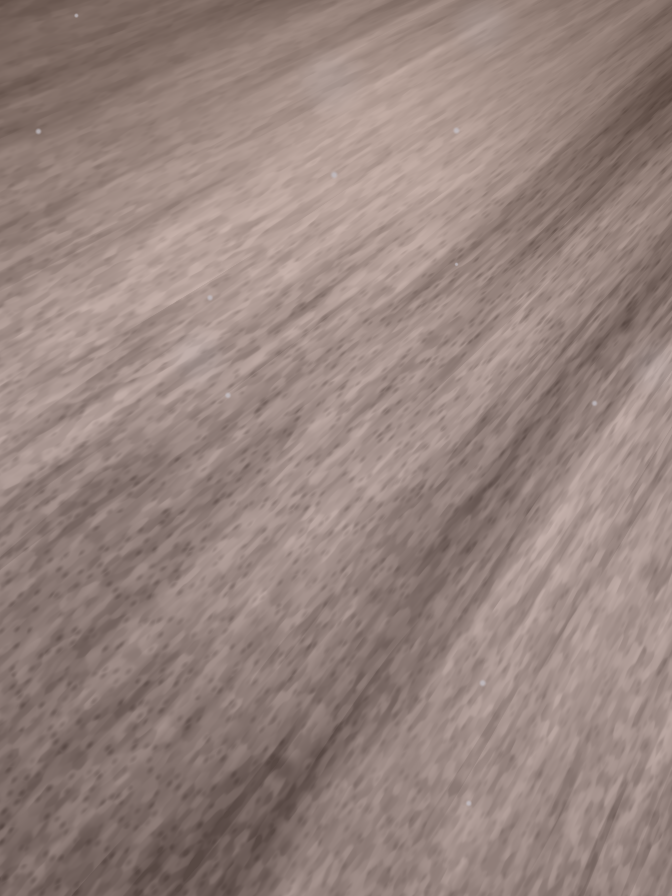
Write a WebGL 1 fragment shader that draws this texture.

```glsl
precision highp float;
// Worn walnut boards in perspective, softly lit, with fine grain, pores and specks.

uniform vec2 u_resolution;

#define VANISH vec2(1.67, 1.80)
#define FAR_SEAM 0.38
#define NEAR_SEAM 0.965
#define STRIP_COUNT 7.0
#define BASE_TONE 0.37
#define GLOW 0.34
#define FIBRE 0.25
#define STREAK 0.19
#define FIGURE 0.32
#define PORE 0.19
#define DARK_WOOD vec3(0.345, 0.285, 0.268)
#define LIGHT_WOOD vec3(0.785, 0.707, 0.685)

float hash(vec2 p) {
  return fract(sin(dot(p, vec2(127.1, 311.7))) * 43758.5453);
}

vec2 hash2(vec2 p) {
  return vec2(hash(p), hash(p + 37.3));
}

// Cellular noise: x = smoothly blended cell tone (-0.5..0.5), y = nearest distance
vec2 cellular(vec2 p) {
  vec2 id = floor(p), f = fract(p);
  float sum = 0.0, weight = 0.0, nearest = 4.0;
  for (int j = -1; j <= 1; j++) {
    for (int i = -1; i <= 1; i++) {
      vec2 o = vec2(float(i), float(j));
      vec2 d = o + 0.1 + 0.8 * hash2(id + o) - f;
      float d2 = dot(d, d);
      float w = exp(-6.0 * d2);
      sum += w * hash(id + o + 71.9);
      weight += w;
      nearest = min(nearest, d2);
    }
  }
  return vec2(sum / weight - 0.5, sqrt(nearest));
}

// Soft round marks, at most one per grid cell
float scatter(vec2 p, float grid, float radius, float chance) {
  vec2 id = floor(p * grid);
  vec2 centre = 0.25 + 0.5 * hash2(id + 5.7);
  float d = length(fract(p * grid) - centre) / grid;
  float size = radius * (0.6 + 0.6 * hash(id + 9.1));
  return step(hash(id + 2.3), chance) * (1.0 - smoothstep(0.2 * size, size, d));
}

float bump(float x, float centre, float width) {
  float d = (x - centre) / width;
  return exp(-d * d);
}

// One at zero, falling smoothly to nothing at the given reach
float fade(float x, float reach) {
  return 1.0 - smoothstep(0.0, reach, x);
}

void main() {
  vec2 p = gl_FragCoord.xy / u_resolution.x;

  // Grain space: angle about the vanishing point runs across the boards
  vec2 ray = VANISH - p;
  float along = length(ray);
  float across = atan(ray.y, ray.x);
  float bend = 0.003 * sin(along * 4.0 + across * 9.0)
             + 0.001 * sin(along * 11.0 - across * 21.0);

  // Boards, each with its own tone and softly blended edge
  float strip = (across - FAR_SEAM) / (NEAR_SEAM - FAR_SEAM) * STRIP_COUNT;
  float id = floor(strip);
  float blend = smoothstep(0.85, 1.0, fract(strip));
  float board = mix(hash(vec2(id, 4.0)), hash(vec2(id + 1.0, 4.0)), blend) - 0.5;
  float nearBoard = smoothstep(NEAR_SEAM - 0.003, NEAR_SEAM + 0.003, across);
  float farBoard = 1.0 - smoothstep(FAR_SEAM - 0.010, FAR_SEAM + 0.010, across + 3.0 * bend);
  vec2 grain = vec2(across + bend, along);

  // Wood layers from broad figure to fine fibre, with sparse long dark veins
  float figure = cellular(grain * vec2(18.0, 1.5) + 3.0).x;
  float streak = cellular(grain * vec2(70.0, 3.0) + 11.0).x;
  float thread = cellular(grain * vec2(150.0, 7.0) + 23.0).x;
  float fibre = cellular(grain * vec2(260.0, 42.0) + 31.0).x;
  float vein = smoothstep(0.16, 0.36, cellular(grain * vec2(115.0, 4.0) + 59.0).x);

  // Short pores, denser in the open-grained middle boards
  vec2 pores = cellular(grain * vec2(190.0, 46.0) + 47.0);
  float openGrain = 0.5 + 0.5 * bump(across, 0.75, 0.14);
  float pore = fade(pores.y, 0.5) * smoothstep(-0.05, 0.25, pores.x) * openGrain;
  float focus = 1.0 - 0.6 * smoothstep(0.8, 1.3, p.y);

  // Light pool, shaded corners and wide bands of sapwood and heartwood
  vec2 q = p - vec2(0.49, 0.87);
  vec2 pool = vec2(0.78 * q.x + 0.62 * q.y, 0.78 * q.y - 0.62 * q.x);
  float tone = BASE_TONE + GLOW * exp(-dot(pool * pool, vec2(3.0, 4.5)));
  tone += 0.10 * bump(across, 0.56, 0.07) + 0.12 * board * (1.0 - nearBoard);
  tone += nearBoard * (0.14 + 0.04 * smoothstep(0.0, 0.6, p.y));
  tone -= 0.23 * bump(across, 0.915, 0.035) * (0.8 + figure) * (1.0 - nearBoard);
  tone -= 0.24 * farBoard;
  tone -= 0.30 * fade(length(p - vec2(1.0, 1.36)), 0.55);
  tone -= 0.10 * fade(length(p), 0.6);

  tone += FIGURE * figure * (1.0 - 0.4 * nearBoard) + STREAK * streak;
  tone += focus * FIBRE * (0.75 * thread + fibre);
  tone -= focus * (PORE * pore + 0.13 * vein);

  // Knots stretched along the grain
  float knot = scatter(grain * vec2(2.2, 1.0) + 0.4, 3.5, 0.03, 0.22);
  tone -= 0.22 * knot;

  // Colour: warm far away, cooler near the light, with pale dust
  vec3 colour = mix(DARK_WOOD, LIGHT_WOOD, clamp(tone + 0.06, 0.0, 1.05));
  colour += vec3(0.008, 0.0, -0.012) * smoothstep(0.6, 1.3, p.y);
  float dust = scatter(p, 5.0, 0.006, 0.25);
  float smudge = scatter(p + 0.13, 4.0, 0.055, 0.12);
  colour = mix(colour, vec3(0.78, 0.77, 0.80), 0.7 * dust + 0.14 * smudge);
  gl_FragColor = vec4(colour, 1.0);
}
```
